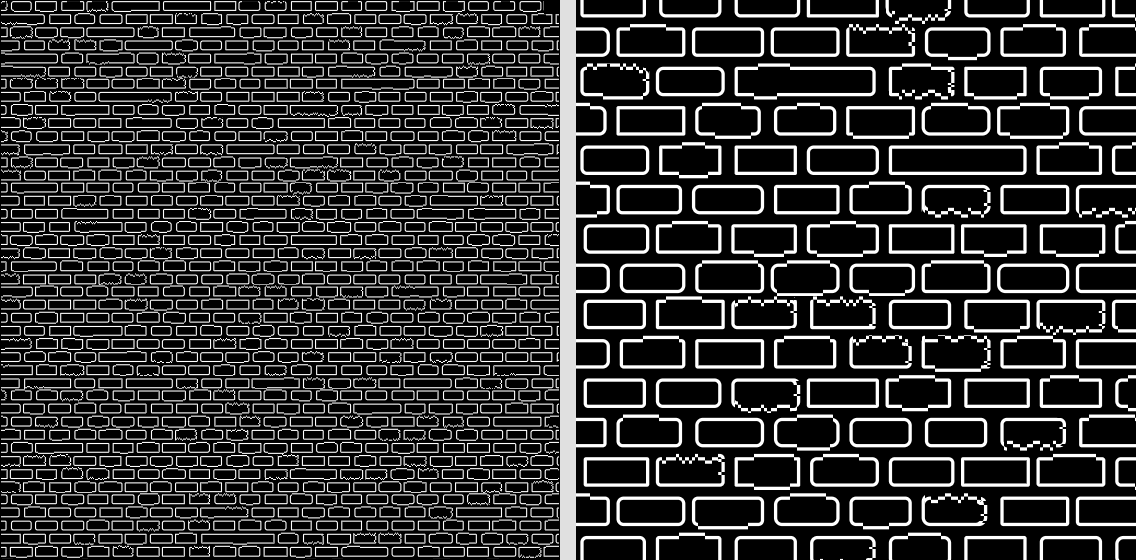
Left: the whole. Right: its middle third, enlarged.
Give the GLSL for this pattern, as a Shadertoy shader.

```glsl
// Running-bond brick wall drawn as thin white outlines on black, with worn, bulged and merged bricks.

const float UNITS = 512.0;                  // drawing units per canvas side
const vec2 PITCH = vec2(23.23, 11.873);     // brick spacing: about 22 across, 43 down
const vec2 ORIGIN = vec2(8.0, -0.2);        // first joint from the left, first course from the top
const float LINE = 1.0;                     // outline width
const float HALF_HEIGHT = 4.5;              // half the brick height
const float MERGE_CHANCE = 0.06;            // joints that vanish
const float BULGE_CHANCE = 0.27;            // long edges that step outward
const float WORN_CHANCE = 0.16;             // bricks with ragged edges
const float MARGIN = 1.0;                   // black frame
const vec2 BROKEN_CORNER = vec2(497.0, 499.0);
const vec3 INK = vec3(1.0);
const vec3 GROUND = vec3(0.0);

float hash(vec2 cell, float seed) {
    vec3 p = fract(vec3(cell, seed) * vec3(0.1031, 0.1030, 0.0973) + 0.137);
    p += dot(p, p.yzx + 33.33);
    return fract((p.x + p.y) * p.z);
}

// Layered sines rounded to whole units, for chipped edges.
float chips(float t, float phase) {
    float s = floor(t) + 0.5;
    return floor(0.55 * sin(s * 0.9 + phase) + 0.45 * sin(s * 2.3 - phase * 1.7) + 0.5);
}

float roundedBox(vec2 p, vec2 halfSize, float radius) {
    vec2 q = abs(p) - halfSize + radius;
    return length(max(q, 0.0)) + min(max(q.x, q.y), 0.0) - radius;
}

// Outward step along the middle part of one long edge.
float bulge(float x, vec2 span, vec2 cell, float seed) {
    float active_ = step(hash(cell, seed), BULGE_CHANCE);
    float start = span.x + floor(2.0 + 6.0 * hash(cell, seed + 1.0));
    float end = span.y - floor(2.0 + 6.0 * hash(cell, seed + 2.0));
    return active_ * step(start, x) * step(x, end);
}

// Signed distance to the brick that owns point p (y measured down from the top).
float brickDistance(vec2 p) {
    float row = floor((p.y - ORIGIN.y) / PITCH.y);
    float shift = ORIGIN.x + 0.5 * PITCH.x * mod(row, 2.0);
    float column = floor((p.x - shift) / PITCH.x);
    vec2 cell = vec2(column, row) + 7.0;
    vec2 nextCell = cell + vec2(1.0, 0.0);

    // Side edges, set back from the joints by a varying gap
    vec2 joints = floor(shift + PITCH.x * vec2(column, column + 1.0) + 0.5);
    vec2 span = joints + vec2(1.0 + step(0.5, hash(cell, 1.0)),
                             -1.0 - step(0.6, hash(cell, 2.0)));
    vec2 sides = span;
    if (hash(cell, 3.0) < MERGE_CHANCE) sides.x -= PITCH.x;
    if (hash(nextCell, 3.0) < MERGE_CHANCE) sides.y += PITCH.x;

    // Long edges, snapped to whole units
    float top = floor((row + 0.5) * PITCH.y + ORIGIN.y - HALF_HEIGHT + 0.5);
    vec2 levels = vec2(top, top + 2.0 * HALF_HEIGHT);
    levels.x -= bulge(p.x, span, cell, 11.0);
    levels.y += bulge(p.x, span, cell, 15.0);

    // Wear
    if (hash(cell, 5.0) < WORN_CHANCE) {
        float phase = 6.28 * hash(cell, 6.0);
        float wornEdge = step(0.5, hash(cell, 7.0));
        levels.x += chips(p.x, phase) * wornEdge;
        levels.y += chips(p.x, phase + 2.0) * (1.0 - wornEdge);
        sides.y += min(chips(p.y * 1.5, phase), 0.0);
    }

    vec2 low = vec2(sides.x, levels.x);
    vec2 high = vec2(sides.y, levels.y);
    float radius = 0.4 + 2.2 * hash(cell, 8.0);
    return roundedBox(p - 0.5 * (low + high), 0.5 * (high - low), radius);
}

void mainImage(out vec4 fragColor, in vec2 fragCoord) {
    vec2 p = fragCoord / iResolution.xy * UNITS;
    float pixel = UNITS / iResolution.y;

    // Outline lies just inside each brick
    float d = brickDistance(vec2(p.x, UNITS - p.y));
    float line = clamp(0.5 - (abs(d + 0.5 * LINE) - 0.5 * LINE) / pixel, 0.0, 1.0);

    // Black frame and missing corner
    vec2 edge = min(p, UNITS - p);
    line *= step(MARGIN, min(edge.x, edge.y));
    line *= 1.0 - step(BROKEN_CORNER.x, p.x) * step(BROKEN_CORNER.y, p.y);

    fragColor = vec4(mix(GROUND, INK, line), 1.0);
}
```
